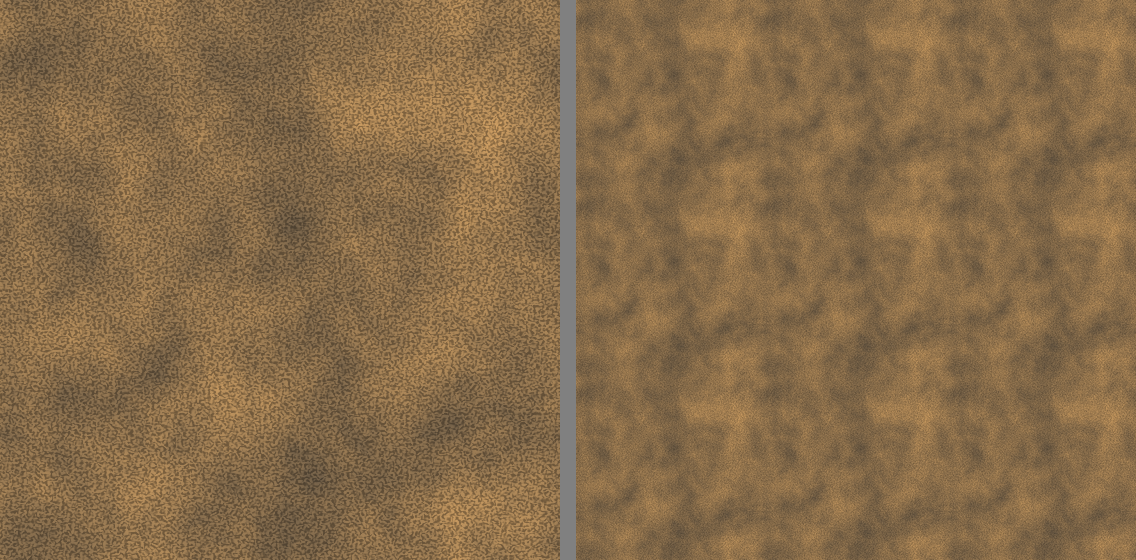
Left, the tile; right, the same tile 3 across and 3 down.
Reproduce this texture procedurally as a WebGL 2 fragment shader.

```glsl
#version 300 es
precision highp float;
precision highp int;

uniform vec2 u_resolution;
out vec4 fragColor;

const float TAU = 6.2831853;

// Integer hash of a lattice cell, giving a value from 0 to 1
float hash(ivec2 cell, int seed) {
    uint h = uint(cell.x) * 1597u + uint(cell.y) * 51749u + uint(seed) * 7919u;
    h = (h ^ (h >> 16)) * 73244475u;
    h = (h ^ (h >> 15)) * 73244475u;
    h ^= h >> 16;
    return float(h & 65535u) / 65536.0;
}

// Contribution of one lattice corner, wrapped at the period
float cornerSlope(ivec2 cell, vec2 offset, ivec2 period, int seed) {
    ivec2 wrapped = (cell + period) % period;
    float angle = TAU * hash(wrapped, seed);
    return dot(vec2(cos(angle), sin(angle)), offset);
}

// Tiling gradient noise with whole numbers of cells across the canvas
float gradientNoise(vec2 uv, ivec2 period, int seed) {
    vec2 p = uv * vec2(period);
    ivec2 cell = ivec2(floor(p));
    vec2 f = fract(p);
    vec2 w = f * f * f * (f * (f * 6.0 - 15.0) + 10.0);
    float a = cornerSlope(cell, f, period, seed);
    float b = cornerSlope(cell + ivec2(1, 0), f - vec2(1, 0), period, seed);
    float c = cornerSlope(cell + ivec2(0, 1), f - vec2(0, 1), period, seed);
    float d = cornerSlope(cell + ivec2(1, 1), f - vec2(1, 1), period, seed);
    return mix(mix(a, b, w.x), mix(c, d, w.x), w.y);
}

// Layered noise, each octave twice as fine
float cloudNoise(vec2 uv, ivec2 period, int octaves, float gain, int seed) {
    float sum = 0.0;
    float amplitude = 1.0;
    for (int i = 0; i < octaves; i++) {
        sum += amplitude * gradientNoise(uv, period, seed + i);
        amplitude *= gain;
        period *= 2;
    }
    return sum;
}

// Shifts the position by a wrapping noise field
vec2 warp(vec2 uv, ivec2 period, float reach, int seed) {
    return uv + reach * vec2(gradientNoise(uv, period, seed),
                             gradientNoise(uv, period, seed + 1));
}

// Pebbled skin: 0 in the short winding creases, 1 on the raised parts
float skinHeight(vec2 uv, ivec2 period, int seed) {
    vec2 p = warp(uv, period / 2, 0.003, seed);
    float bumps = gradientNoise(p, period, seed + 2);
    bumps += 0.7 * gradientNoise(p, period * 9 / 10, seed + 3);
    return smoothstep(-0.45, 0.35, bumps);
}

vec3 leatherColor(float tone) {
    const vec3 wornBrown = vec3(0.365, 0.31, 0.24);
    const vec3 warmTan = vec3(0.69, 0.53, 0.33);
    return mix(wornBrown, warmTan, tone);
}

void main() {
    vec2 uv = gl_FragCoord.xy / u_resolution;

    // Broad mottled stains
    vec2 stainPosition = warp(uv, ivec2(8), 0.03, 71);
    float stains = cloudNoise(stainPosition, ivec2(3), 7, 0.64, 23);
    float tone = clamp(0.52 + 0.62 * stains, 0.0, 1.1);

    // Fine creased grain
    float grain = skinHeight(uv, ivec2(210, 240), 41);
    vec3 color = leatherColor(tone) * mix(0.78, 1.16, grain);

    fragColor = vec4(color, 1.0);
}
```
